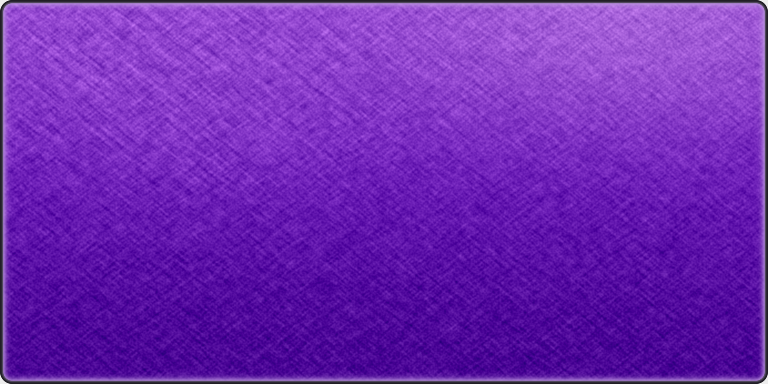
Give the GLSL for this background, as a Shadertoy shader.

```glsl
const vec3 DEEP_VIOLET = vec3(0.285, 0.015, 0.585);
const vec3 MID_VIOLET = vec3(0.420, 0.110, 0.720);
const vec3 BRIGHT_VIOLET = vec3(0.590, 0.295, 0.825);
const vec3 SHEEN = vec3(0.670, 0.410, 0.860);
const vec3 EDGE_LILAC = vec3(0.740, 0.590, 0.880);
const vec3 FRAME_DARK = vec3(0.130, 0.120, 0.150);
const vec3 FRAME_GREY = vec3(0.330, 0.300, 0.380);
const vec3 OUTSIDE = vec3(0.930);

vec2 hashGradient(vec2 cell) {
    vec3 h = fract(cell.xyx * vec3(0.1031, 0.1030, 0.0973));
    h += dot(h, h.yzx + 33.33);
    float angle = 6.2832 * fract((h.x + h.y) * h.z);
    return vec2(cos(angle), sin(angle));
}

float gradientNoise(vec2 p) {
    vec2 cell = floor(p);
    vec2 f = p - cell;
    vec2 u = f * f * f * (f * (f * 6.0 - 15.0) + 10.0);
    float a = dot(hashGradient(cell), f);
    float b = dot(hashGradient(cell + vec2(1, 0)), f - vec2(1, 0));
    float c = dot(hashGradient(cell + vec2(0, 1)), f - vec2(0, 1));
    float d = dot(hashGradient(cell + vec2(1, 1)), f - vec2(1, 1));
    return mix(mix(a, b, u.x), mix(c, d, u.x), u.y);
}

float roundedBox(vec2 p, vec2 halfSize, float radius) {
    vec2 q = abs(p) - halfSize + radius;
    return length(max(q, 0.0)) + min(max(q.x, q.y), 0.0) - radius;
}

float softSpot(vec2 p, vec2 center, vec2 size) {
    vec2 q = (p - center) / size;
    return exp(-dot(q, q));
}

// Noise stretched along one direction
float brushed(vec2 p, float angle, vec2 frequency, float seed) {
    vec2 along = vec2(cos(angle), sin(angle));
    vec2 q = vec2(dot(p, along), dot(p, vec2(-along.y, along.x)));
    return gradientNoise(q * frequency + seed);
}

// Two crossed sets of fine threads
float weave(vec2 p) {
    float sum = 0.0;
    for (int i = 0; i < 3; i++) {
        float layer = float(i);
        vec2 frequency = vec2(9.0 + 14.0 * layer, 105.0 + 27.0 * layer);
        sum += brushed(p, -0.66 - 0.03 * layer, frequency, 11.0 + 37.0 * layer);
        sum += 0.9 * brushed(p, 0.62 + 0.03 * layer, frequency, 83.0 + 41.0 * layer);
    }
    return sum;
}

vec3 panelColor(vec2 p) {
    vec3 color = mix(DEEP_VIOLET, MID_VIOLET, smoothstep(0.0, 0.68, p.y));
    color = mix(color, BRIGHT_VIOLET, 0.9 * smoothstep(0.45, 1.0, p.y));
    color = mix(color, SHEEN, 0.8 * softSpot(p, vec2(1.65, 1.03), vec2(0.55, 0.30)));
    color = mix(color, BRIGHT_VIOLET, 0.4 * softSpot(p, vec2(0.48, 0.76), vec2(0.42, 0.27)));
    return color;
}

void mainImage(out vec4 fragColor, in vec2 fragCoord) {
    float pixel = 1.0 / iResolution.y;
    vec2 p = fragCoord * pixel;
    vec2 halfCanvas = 0.5 * iResolution.xy * pixel;
    float outer = roundedBox(p - halfCanvas, halfCanvas, 0.032);
    float inner = outer + 0.0085;

    // Threads, a few long strokes and fine grain
    float upperLeft = softSpot(p, vec2(0.45, 0.85), vec2(0.6, 0.35));
    float strokes = brushed(p, -0.66, vec2(2.0, 75.0), 7.0);
    float grain = gradientNoise(p * 173.0 + 5.0);
    float shade = (0.075 + 0.02 * upperLeft) * weave(p);
    shade += (0.02 + 0.09 * upperLeft) * strokes + 0.10 * grain;
    vec3 color = panelColor(p) + shade * vec3(0.85, 0.80, 0.65);

    // Pale bevel along the inside edge
    float depth = max(-inner, 0.0);
    color = mix(color, EDGE_LILAC, 0.8 * exp(-pow(depth / 0.009, 1.5)));

    // Rounded frame, dark outside and grey inside
    vec3 frame = mix(FRAME_GREY, FRAME_DARK, smoothstep(-0.0075, -0.0025, outer));
    color = mix(color, frame, smoothstep(-0.5 * pixel, 0.5 * pixel, inner));
    color = mix(color, OUTSIDE, smoothstep(-0.5 * pixel, 0.5 * pixel, outer));
    fragColor = vec4(clamp(color, 0.0, 1.0), 1.0);
}
```
